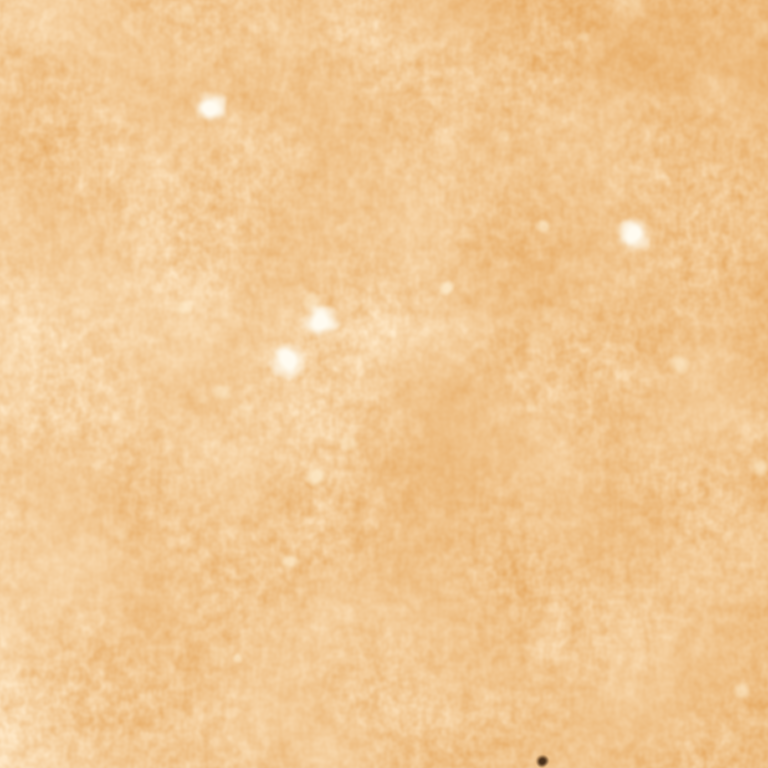
A Shadertoy shader for this texture:

```glsl
// Warm, sandy paper: broad tonal clouds, blotches and soft grain from gradient noise,
// paler towards the left, with a few soft white dots, faint flecks and a dark speck.

vec2 hash2(vec2 p) {
    vec3 q = fract(p.xyx * vec3(0.1031, 0.1030, 0.0973));
    q += dot(q, q.yzx + 33.33);
    return fract((q.xx + q.yz) * q.zy);
}

float cornerSlope(vec2 cell, vec2 offset) {
    float angle = 6.2832 * hash2(cell).x;
    return dot(vec2(cos(angle), sin(angle)), offset);
}

float gradientNoise(vec2 p) {
    vec2 i = floor(p), f = p - i;
    vec2 u = f * f * f * (f * (f * 6.0 - 15.0) + 10.0);
    vec2 e = vec2(1.0, 0.0);
    return mix(mix(cornerSlope(i, f), cornerSlope(i + e, f - e), u.x),
               mix(cornerSlope(i + e.yx, f - e.yx), cornerSlope(i + 1.0, f - 1.0), u.x), u.y);
}

float clouds(vec2 p) {
    float sum = 0.0, amplitude = 1.0;
    for (int i = 0; i < 5; i++) {
        sum += amplitude * gradientNoise(p);
        p = mat2(1.6, 1.2, -1.2, 1.6) * p + 7.3;
        amplitude *= 0.68;
    }
    return sum;
}

// Soft blob with a slightly uneven outline
float softDot(vec2 uv, vec2 center, float radius) {
    float wobble = 0.35 * radius * gradientNoise(uv * 60.0);
    return 1.0 - smoothstep(0.3 * radius, 1.3 * radius, length(uv - center) + wobble);
}

void mainImage(out vec4 fragColor, in vec2 fragCoord) {
    vec2 uv = fragCoord / iResolution.xy;

    // Broad shading: paler left side and drifting stains
    float tone = 2.0 * (0.5 - uv.x) + 0.4 * (0.5 - uv.y);
    tone += 2.1 * clouds(uv * 3.2 + 4.7);

    // Soft grain with a faint vertical fibre, stronger in some places
    float grain = 1.4 * gradientNoise(uv * 42.0 + 11.0)
                + 1.5 * gradientNoise(uv * 80.0 + 23.0)
                + 0.8 * gradientNoise(uv * 150.0 + 37.0)
                + 0.7 * gradientNoise(uv * vec2(140.0, 60.0) + 53.0);
    tone += grain * (1.0 + 0.8 * gradientNoise(uv * 6.0 + 31.0));

    // Pale, crumbly patches
    float patches = smoothstep(0.22, 0.55, gradientNoise(uv * 8.0 + 71.0));
    tone += patches * (0.8 + 3.0 * max(gradientNoise(uv * 48.0), 0.0));

    vec3 color = vec3(0.947, 0.777, 0.563) + tone * vec3(0.013, 0.033, 0.053);

    // Faint flecks
    for (int i = 0; i < 30; i++) {
        vec2 center = hash2(vec2(float(i) + 3.0, 17.0));
        vec2 look = hash2(vec2(float(i) + 5.0, 61.0));
        float fleck = softDot(uv, center, mix(0.006, 0.015, look.x));
        color = mix(color, vec3(1.0, 0.94, 0.82), fleck * mix(0.2, 0.75, look.y * look.y));
    }

    // Bright white dots: a close pair, then scattered singles
    for (int i = 0; i < 4; i++) {
        float group = float(max(i - 1, 0));
        vec2 center = fract(vec2(0.375, 0.53) + group * vec2(0.45, 0.165));
        if (i == 1) center += vec2(0.043, 0.053);
        color = mix(color, vec3(1.0, 0.985, 0.94), softDot(uv, center, 0.022 - 0.001 * float(i)));
    }

    // Dark speck at the lower edge
    color = mix(color, vec3(0.22, 0.13, 0.06), 0.9 * softDot(uv, vec2(0.706, 0.009), 0.0075));

    fragColor = vec4(clamp(color, 0.0, 1.0), 1.0);
}
```
